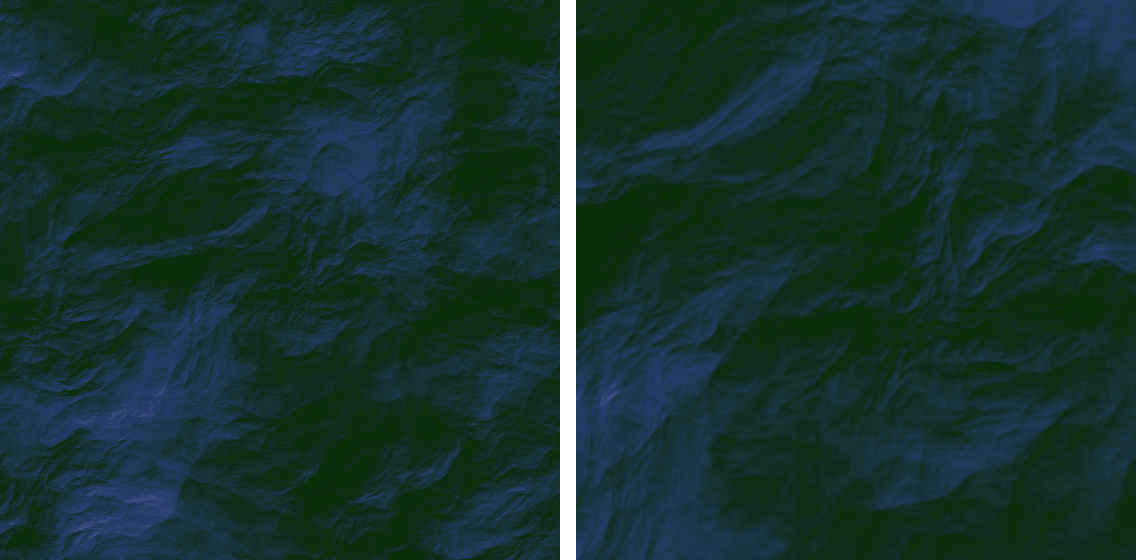
Left: the whole. Right: its middle third, enlarged.
Reproduce this texture procedurally as a WebGL 1 fragment shader.

```glsl
precision highp float;
// Crumpled dark foil: creased slopes in deep green, teal and dusky blue.
// Ridged gradient noise is warped and lit from above by finite differences;
// the light level is then spread evenly over a colour ramp.

uniform vec2 u_resolution;

const vec3 MOSS   = vec3(0.045, 0.18, 0.04);
const vec3 FOREST = vec3(0.06, 0.17, 0.11);
const vec3 TEAL   = vec3(0.08, 0.19, 0.18);
const vec3 SLATE  = vec3(0.09, 0.20, 0.24);
const vec3 DUSK   = vec3(0.12, 0.22, 0.32);
const vec3 INDIGO = vec3(0.145, 0.235, 0.42);
const vec3 GLINT  = vec3(0.30, 0.35, 0.58);

const float LIGHT_STEP = 0.002;
const float BASE_FREQUENCY = 4.6;

mat2 rotation(float angle) {
  float c = cos(angle), s = sin(angle);
  return mat2(c, s, -s, c);
}

float hash(vec2 p) {
  return fract(sin(dot(p, vec2(127.1, 311.7))) * 43758.5453);
}

// Dot product of a random unit gradient with the offset from its corner.
float corner(vec2 cell, vec2 offset) {
  float angle = 6.2832 * hash(cell);
  return dot(vec2(cos(angle), sin(angle)), offset);
}

float noise(vec2 p) {
  vec2 i = floor(p), f = fract(p);
  vec2 u = f * f * f * (f * (f * 6.0 - 15.0) + 10.0);
  vec2 e = vec2(1.0, 0.0);
  return mix(mix(corner(i, f), corner(i + e.xy, f - e.xy), u.x),
             mix(corner(i + e.yx, f - e.yx), corner(i + e.xx, f - e.xx), u.x), u.y);
}

float fbm(vec2 p) {
  float sum = 0.0, amp = 1.0;
  for (int i = 0; i < 5; i++) {
    sum += amp * noise(p);
    p = rotation(0.9) * p * 2.1 + 7.3;
    amp *= 0.55;
  }
  return sum;
}

// Sharp crests where the noise changes sign.
float ridge(vec2 p) {
  return -abs(noise(p));
}

// Bends the sheet at three scales, then stretches it along the main folds.
vec2 foldSpace(vec2 p) {
  p += 0.07 * vec2(noise(p * 3.1 + 4.0), noise(p * 3.1 + 19.0));
  p += 0.026 * vec2(noise(p * 11.0 + 31.0), noise(p * 11.0 + 53.0));
  p += 0.008 * vec2(noise(p * 33.0 + 71.0), noise(p * 33.0 + 97.0));
  return rotation(-0.12) * p * vec2(0.88, 1.1);
}

// Slope toward the light, summed over crease sizes; fineness scales small ones.
float creaseLight(vec2 p, vec2 lightDir, float fineness) {
  vec2 a = foldSpace(p) * BASE_FREQUENCY + 11.0;
  vec2 b = foldSpace(p + lightDir * LIGHT_STEP) * BASE_FREQUENCY + 11.0;
  float stepSize = LIGHT_STEP * BASE_FREQUENCY, weight = 0.44, sum = 0.0;
  for (int i = 0; i < 6; i++) {
    float slope = (ridge(a) - ridge(b)) / stepSize;
    sum += slope * weight * (i < 2 ? 1.0 : fineness);
    mat2 turn = rotation(0.55) * 2.03;
    a = turn * a + 5.7;
    b = turn * b + 5.7;
    stepSize *= 2.03;
    weight *= 0.85;
  }
  return sum;
}

// Large flat facets: two tones, -1 and 1, that meet along a ragged edge.
float facet(vec2 p) {
  return 2.0 * smoothstep(-0.025, 0.025, fbm(p)) - 1.0;
}

// Shadow beside one long upright fold: crisp on the left, fading right.
float longFold(vec2 p) {
  float edge = 0.70 + 0.13 * p.y + 0.06 * fbm(p * 5.0 + 2.0);
  float d = p.x - edge;
  return smoothstep(-0.004, 0.012, d) * (1.0 - smoothstep(0.01, 0.16, d));
}

float span(float t, float low, float high) {
  return clamp((t - low) / (high - low), 0.0, 1.0);
}

// Stops sit at the middle of each colour's share of the area.
vec3 foilColour(float t) {
  vec3 c = mix(MOSS, FOREST, span(t, 0.09, 0.30));
  c = mix(c, TEAL, span(t, 0.30, 0.53));
  c = mix(c, SLATE, span(t, 0.53, 0.735));
  c = mix(c, DUSK, span(t, 0.735, 0.89));
  return mix(c, INDIGO, span(t, 0.89, 0.985));
}

void main() {
  vec2 p = gl_FragCoord.xy / min(u_resolution.x, u_resolution.y);

  // Light on the creases, over broad drifts of tone and flat facets.
  float fineness = max(0.3, 1.0 + 1.2 * noise(p * 5.0 + 40.0));
  float light = creaseLight(p, vec2(-0.5, 0.87), fineness);
  float drift = 2.0 * fbm(p * vec2(2.2, 2.7) + 63.0);
  float facets = 0.27 * facet(rotation(-0.5) * p * vec2(2.6, 4.0) + 27.0);
  float fibre = 0.3 * noise(rotation(0.4) * p * vec2(100.0, 180.0));
  float level = 1.12 * (light + drift + facets) + fibre - 0.7 * longFold(p) + 0.03;

  // A logistic curve evens out the levels; rare peaks catch a pale glint.
  float t = 1.0 / (1.0 + exp(-1.7 * level));
  vec3 colour = foilColour(t);
  colour = mix(colour, GLINT, 0.6 * smoothstep(2.1, 3.6, level));
  gl_FragColor = vec4(colour, 1.0);
}
```
